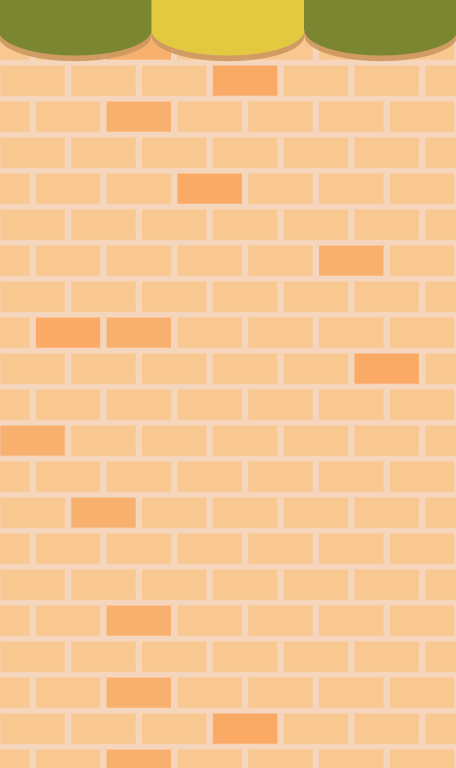
Write a Shadertoy shader that draws this pattern.

```glsl
// A running-bond brick wall with scattered darker bricks, under a scalloped awning.
// Bricks are box distances in a staggered grid; accents come from sine-free hashes
// of row and column; the awning is a row of half ellipses with a soft-toned shadow.

#define BRICK_PITCH vec2(0.1553, 0.07895)
#define BRICK_HALF vec2(0.0707, 0.0331)
#define FIRST_BRICK vec2(0.0715, 0.1768)
#define ACCENT_PERIOD 18.0
#define ACCENT_SHARE 0.5
#define CLUSTER_SHARE 0.02
#define SCALLOP_WIDTH 0.3355
#define SCALLOP_START -0.0033
#define SCALLOP_TOP 0.0658
#define SCALLOP_DEPTH 0.0559
#define SHADOW_DROP 0.0125

const vec3 MORTAR = vec3(0.96, 0.84, 0.74);
const vec3 BRICK = vec3(0.975, 0.784, 0.566);
const vec3 ACCENT_MILD = vec3(0.973, 0.692, 0.437);
const vec3 ACCENT_STRONG = vec3(0.98, 0.668, 0.398);
const vec3 SHADOW = vec3(0.80, 0.59, 0.37);
const vec3 AWNING_GREEN = vec3(0.48, 0.53, 0.19);
const vec3 AWNING_YELLOW = vec3(0.89, 0.79, 0.25);

// Antialiased coverage of a signed distance
float coverage(float d) {
    return clamp(0.5 - d * iResolution.x, 0.0, 1.0);
}

float boxDistance(vec2 p, vec2 halfSize) {
    vec2 d = abs(p) - halfSize;
    return length(max(d, 0.0)) + min(max(d.x, d.y), 0.0);
}

// Brick colour: some rows hold one accent, a few rows hold a cluster
vec3 brickColor(vec2 id) {
    float n = mod(id.y, ACCENT_PERIOD);
    float rowHash = fract(0.04 + n * 0.4246);
    float accentColumn = floor(6.0 * fract(0.55 + n * (n * 0.139 + 0.561)));
    float shift = accentColumn - id.x;
    bool single = rowHash < ACCENT_SHARE && abs(shift) < 0.5;
    bool cluster = rowHash < CLUSTER_SHARE && id.x > -0.5 && id.x < 5.5
        && mod(shift + 0.5, 6.0) < 3.0 && mod(shift + 0.5, 6.0) != 2.5;
    float shade = fract(n * 0.375 + shift * 0.45);
    vec3 accent = shade < 0.2 ? ACCENT_STRONG : ACCENT_MILD;
    return single || cluster ? accent : BRICK;
}

vec3 wall(vec2 p) {
    vec2 q = (p - FIRST_BRICK) / BRICK_PITCH;
    float row = floor(q.y + 0.5);
    q.x -= 0.5 * mod(row, 2.0);
    vec2 id = vec2(floor(q.x + 0.5), row);
    float d = boxDistance((q - id) * BRICK_PITCH, BRICK_HALF);
    return mix(MORTAR, brickColor(id), coverage(d));
}

// Approximate distance to the scalloped hem, negative above it
float awningDistance(vec2 p) {
    if (p.y <= SCALLOP_TOP) return p.y - SCALLOP_TOP - 0.01;
    vec2 radius = vec2(0.5 * SCALLOP_WIDTH, SCALLOP_DEPTH);
    float x = mod(p.x - SCALLOP_START, SCALLOP_WIDTH) - radius.x;
    vec2 v = vec2(x, p.y - SCALLOP_TOP) / radius;
    float r = length(v);
    return (r - 1.0) * r / max(length(v / radius), 1e-4);
}

vec3 awningColor(float x) {
    float stripe = mod(x - SCALLOP_START, 2.0 * SCALLOP_WIDTH);
    float d = abs(stripe - 1.5 * SCALLOP_WIDTH) - 0.5 * SCALLOP_WIDTH;
    return mix(AWNING_GREEN, AWNING_YELLOW, coverage(d));
}

void mainImage(out vec4 fragColor, in vec2 fragCoord) {
    // Canvas widths, measured from the upper left
    vec2 p = vec2(fragCoord.x, iResolution.y - fragCoord.y) / iResolution.x;

    vec3 color = wall(p);
    float shadow = coverage(awningDistance(p - vec2(0.0, SHADOW_DROP)));
    color = mix(color, SHADOW, 0.88 * shadow);
    color = mix(color, awningColor(p.x), coverage(awningDistance(p)));
    fragColor = vec4(color, 1.0);
}
```
